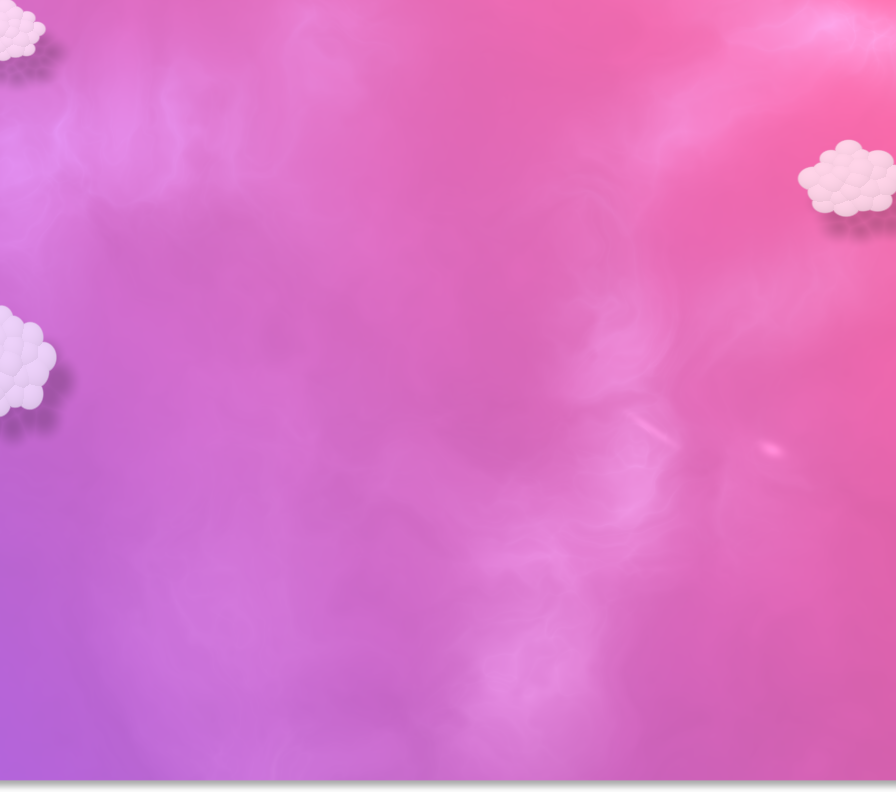
Reproduce this background procedurally as a Shadertoy shader.

```glsl
float hash(vec2 p) {
    return fract(sin(dot(p, vec2(127.1, 311.7))) * 43758.5453);
}

float noise(vec2 p) {
    vec2 i = floor(p), f = fract(p);
    f = f * f * (3.0 - 2.0 * f);
    return mix(mix(hash(i), hash(i + vec2(1, 0)), f.x),
               mix(hash(i + vec2(0, 1)), hash(i + vec2(1, 1)), f.x), f.y);
}

mat2 rotation(float a) {
    return mat2(cos(a), sin(a), -sin(a), cos(a));
}

float fbm(vec2 p) {
    float sum = 0.0, gain = 0.5;
    for (int i = 0; i < 5; i++) {
        sum += gain * noise(p);
        p = rotation(0.6) * p * 2.03 + 7.3;
        gain *= 0.5;
    }
    return sum;
}

// Thin curling threads where the noise crosses its middle value
float filaments(vec2 p) {
    float sum = 0.0, gain = 0.6;
    for (int i = 0; i < 4; i++) {
        float ridge = 1.0 - abs(2.0 * noise(p) - 1.0);
        sum += gain * pow(ridge, 5.0);
        p = rotation(0.9) * p * 1.8 + 3.1;
        gain *= 0.65;
    }
    return sum;
}

// Soft rotated ellipse
float puff(vec2 p, vec2 center, vec2 radius, float angle) {
    vec2 d = (p - center) * rotation(angle) / radius;
    return exp(-dot(d, d));
}

float smokeMass(vec2 p) {
    // Upper left drift
    float m = 0.62 * puff(p, vec2(0.15, 0.84), vec2(0.22, 0.085), -0.1);
    m += 0.55 * puff(p, vec2(0.01, 0.74), vec2(0.08, 0.14), 0.1);
    m += 0.45 * puff(p, vec2(0.44, 0.95), vec2(0.10, 0.09), 0.7);
    m += 0.20 * puff(p, vec2(0.30, 0.73), vec2(0.22, 0.08), -0.2);
    // Upper right drift
    m += 0.80 * puff(p, vec2(1.05, 0.94), vec2(0.18, 0.05), -0.35);
    m += 0.45 * puff(p, vec2(0.85, 0.84), vec2(0.18, 0.07), 0.6);
    m += 0.42 * puff(p, vec2(0.98, 0.62), vec2(0.17, 0.06), 0.35);
    // Rising column
    m += 0.42 * puff(p, vec2(0.75, 0.62), vec2(0.06, 0.11), 0.1);
    m += 0.72 * puff(p, vec2(0.80, 0.44), vec2(0.05, 0.15), -0.05);
    m += 0.38 * puff(p, vec2(0.68, 0.31), vec2(0.10, 0.15), -0.6);
    m += 0.70 * puff(p, vec2(0.66, 0.15), vec2(0.085, 0.11), -0.2);
    m += 0.22 * puff(p, vec2(0.95, 0.38), vec2(0.10, 0.13), -0.5);
    // Lower left haze
    m += 0.34 * puff(p, vec2(0.28, 0.22), vec2(0.15, 0.16), 0.3);
    m += 0.28 * puff(p, vec2(0.42, 0.03), vec2(0.24, 0.06), 0.0);
    m += 0.18 * puff(p, vec2(0.45, 0.44), vec2(0.28, 0.14), -0.3);
    return m;
}

// Cluster of lit bumps: x is coverage, y is shade
vec2 cloud(vec2 p, vec2 center, vec2 radius, float blur) {
    vec2 q = (p - center) / radius;
    float nearest = 1e3, top = -1.0, shade = 0.7;
    for (int i = 0; i < 22; i++) {
        float k = float(i), spread = 0.78 * sqrt((k + 0.5) / 22.0);
        float size = 0.22 + 0.09 * hash(vec2(k, center.y));
        vec2 d = q - spread * vec2(cos(k * 2.4), sin(k * 2.4));
        float height = sqrt(max(size * size - dot(d, d), 0.0));
        nearest = min(nearest, length(d) - size);
        if (height > 0.0 && height - 0.35 * spread > top) {
            top = height - 0.35 * spread;
            shade = 0.72 + 0.28 * dot(vec3(d, height) / size, vec3(-0.25, 0.5, 0.83));
        }
    }
    return vec2(1.0 - smoothstep(-blur, blur, nearest * min(radius.x, radius.y)), shade);
}

vec3 addCloud(vec3 color, vec2 p, vec2 center, vec2 radius, vec3 tint, float pixel) {
    float shadow = cloud(p, center + vec2(0.018, -0.030), radius, 0.014).x;
    vec2 body = cloud(p, center, radius, pixel);
    color *= 1.0 - 0.2 * shadow;
    return mix(color, tint * mix(0.76, 1.0, body.y), body.x);
}

void mainImage(out vec4 fragColor, in vec2 fragCoord) {
    vec2 uv = fragCoord / iResolution.xy;
    vec2 p = fragCoord / iResolution.y;
    float pixel = 1.0 / iResolution.y;

    // Violet to pink backdrop
    vec3 low = mix(vec3(0.70, 0.39, 0.86), vec3(0.84, 0.38, 0.69), uv.x);
    vec3 high = mix(vec3(0.84, 0.42, 0.77), vec3(1.0, 0.42, 0.66), uv.x);
    vec3 color = mix(low, high, uv.y);

    // Warped smoke
    vec2 warp = vec2(fbm(p * 4.0), fbm(p * 4.0 + 19.0)) - 0.5;
    vec2 flow = p + 0.18 * warp;
    float body = fbm(flow * vec2(6.0, 7.0) + 2.0 * warp);
    float threads = filaments(flow * 7.0 + 1.5 * warp);
    float smoke = smokeMass(p + 0.10 * warp) * (0.25 + 0.75 * body + 0.40 * threads);
    vec3 smokeTint = mix(vec3(0.91, 0.60, 0.99), vec3(1.0, 0.68, 0.94), uv.x);
    color *= 0.96 + 0.08 * body;
    color = mix(color, smokeTint, clamp(smoke, 0.0, 0.9));

    // Small bright glints
    float glint = puff(p, vec2(0.82, 0.46), vec2(0.030, 0.005), -0.6)
                + puff(p, vec2(0.976, 0.432), vec2(0.014, 0.008), -0.3);
    color += 0.12 * glint * (0.4 + threads);

    // Clouds with shadows
    color = addCloud(color, p, vec2(0.008, 0.959), vec2(0.050, 0.041), vec3(0.99, 0.84, 0.96), pixel);
    color = addCloud(color, p, vec2(1.074, 0.773), vec2(0.067, 0.051), vec3(1.0, 0.83, 0.91), pixel);
    color = addCloud(color, p, vec2(0.004, 0.541), vec2(0.066, 0.076), vec3(0.93, 0.82, 0.98), pixel);

    // Page strip under the lower edge
    float edge = 0.0147;
    vec3 strip = vec3(mix(0.98, 0.68, smoothstep(0.0, edge, p.y)));
    color = mix(strip, color, smoothstep(edge - pixel, edge + pixel, p.y));
    fragColor = vec4(color, 1.0);
}
```
